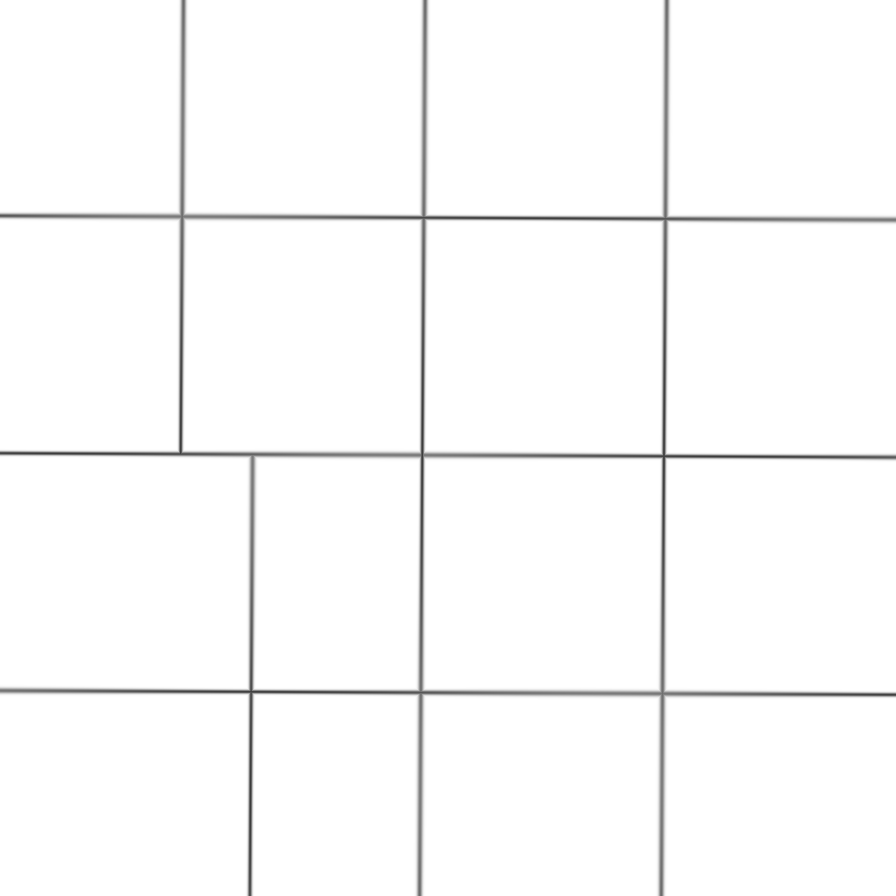
A WebGL 1 fragment shader for this pattern:

```glsl
precision highp float;

uniform vec2 u_resolution;

const vec3 PAPER = vec3(1.0);
const vec3 INK = vec3(0.0);
const vec2 PITCH = vec2(0.2697, 0.265);     // column and row spacing
const vec2 ORIGIN = vec2(0.1986, 0.2292);   // first column and first row
const vec2 LEAN = vec2(0.0062, -0.0046);    // slight tilt of columns and rows
const float LAST_LINE = 2.0;                // lines run from 0 to this index
const float SPLIT_ROW = 1.0;                // row where the first column jogs
const float JOG = 0.0803;
const float JOG_PHASE = -0.39;
const float WAVE_PERIOD = 0.75;             // length of one sharp-to-soft cycle
const float COLUMN_PHASE = 0.5;             // sharpest point along a column
const float ROW_PHASE = 0.3;                // sharpest point along the first row
const float ROW_PHASE_STEP = -0.235;
const vec2 HALF_WIDTH = vec2(0.0021, 0.0031);  // sharp, soft
const vec2 DARKNESS = vec2(0.77, 0.52);        // sharp, soft
const float TAU = 6.2831853;

// Index of the line nearest to a coordinate
float nearestLine(float position, float origin, float pitch) {
  return clamp(floor((position - origin) / pitch + 0.5), 0.0, LAST_LINE);
}

// Soft stroke that drifts between thin and dark, and wide and pale
float stroke(float dist, float along, float sharpAt, float pixel) {
  float softness = 0.5 - 0.5 * cos(TAU * (along - sharpAt) / WAVE_PERIOD);
  float width = max(mix(HALF_WIDTH.x, HALF_WIDTH.y, softness), 0.6 * pixel);
  float falloff = dist / width;
  return mix(DARKNESS.x, DARKNESS.y, softness) * exp(-falloff * falloff);
}

void main() {
  vec2 uv = gl_FragCoord.xy / u_resolution;
  vec2 pixel = 1.0 / u_resolution;
  vec2 grid = uv - LEAN * uv.yx;

  // Rows
  float row = nearestLine(grid.y, ORIGIN.y, PITCH.y);
  float rowDist = grid.y - ORIGIN.y - row * PITCH.y;
  float rowInk = stroke(rowDist, uv.x, ROW_PHASE + row * ROW_PHASE_STEP, pixel.y);

  // Columns, with the first one shifted below the split row
  float below = 1.0 - step(ORIGIN.y + SPLIT_ROW * PITCH.y, grid.y);
  float firstColumn = 1.0 - step(ORIGIN.x + 0.5 * (PITCH.x + JOG), grid.x);
  float jogged = below * firstColumn;
  float columnX = grid.x - jogged * JOG;
  float column = nearestLine(columnX, ORIGIN.x, PITCH.x);
  float columnDist = columnX - ORIGIN.x - column * PITCH.x;
  float columnInk = stroke(columnDist, uv.y, COLUMN_PHASE + jogged * JOG_PHASE, pixel.x);

  gl_FragColor = vec4(mix(PAPER, INK, max(rowInk, columnInk)), 1.0);
}
```
